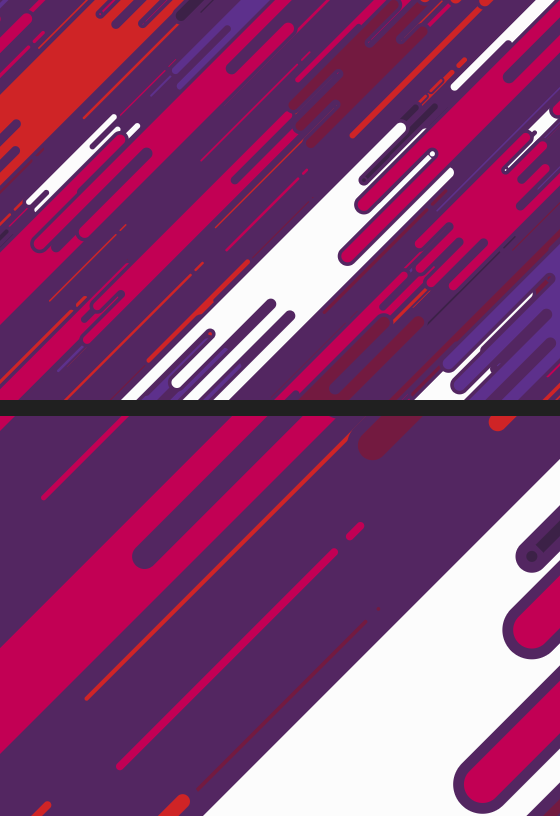
Top, the full canvas; bottom, a detail of the centre.
Reproduce this background procedurally as a Shadertoy shader.

```glsl
const vec3 PURPLE = vec3(0.325, 0.15, 0.38);
const vec3 PINK = vec3(0.76, 0.0, 0.33);
const vec3 RED = vec3(0.81, 0.14, 0.15);
const vec3 WHITE = vec3(0.99);
const vec3 VIOLET = vec3(0.365, 0.19, 0.55);
const vec3 MAROON = vec3(0.45, 0.1, 0.25);
const vec3 DARK = vec3(0.235, 0.13, 0.28);

const vec3 INKS[10] = vec3[10](PINK, DARK, WHITE, PINK, RED, VIOLET, PINK, MAROON, WHITE, PINK);
const vec3 STREAK_INKS[8] = vec3[8](RED, PINK, DARK, RED, VIOLET, PINK, MAROON, RED);

float hash(float n) {
    return fract(sin(n * 12.9898 + 4.137) * 43758.5);
}

// Evenly spread positions, wider than the canvas along the stripes
vec2 scatter(float i) {
    return (fract(i * vec2(0.7549, 0.5698) + vec2(0.31, 0.17)) - 0.5) * vec2(2.0, 1.74);
}

float capsule(vec2 p, float start, float end, float radius) {
    p.x -= clamp(p.x, start, end);
    return length(p) - radius;
}

// Band of touching rows: long rounded prongs alternate with short rows
// whose ends are hollowed into round notches
float raggedBand(vec2 p, int halfRows, float radius, float reach, float seed) {
    float d = 1.0;
    for (int k = -halfRows; k <= halfRows; k++) {
        vec2 q = p - vec2(0.0, 2.0 * radius * float(k));
        float key = seed + float(k) * 3.7;
        vec2 jitter = vec2(hash(key), hash(key + 1.3));
        if (((halfRows - k) & 1) == 0) {
            vec2 ends = reach * mix(vec2(0.65), vec2(1.1), jitter);
            d = min(d, capsule(q, -ends.x, ends.y, radius));
        } else {
            vec2 ends = reach * mix(vec2(0.2), vec2(0.55), jitter);
            float body = max(max(q.x - ends.y, -ends.x - q.x), abs(q.y) - 1.6 * radius);
            float notches = min(length(q - vec2(ends.y, 0.0)), length(q + vec2(ends.x, 0.0)));
            d = min(d, max(body, radius - notches));
        }
    }
    return d;
}

float cover(float d) {
    return clamp(0.5 - d * iResolution.y, 0.0, 1.0);
}

// Paint a shape with a ground-coloured margin around it
vec3 paint(vec3 col, vec3 ink, float d, float margin) {
    return mix(mix(col, PURPLE, cover(d - margin)), ink, cover(d));
}

void mainImage(out vec4 fragColor, in vec2 fragCoord) {
    vec2 p = (fragCoord - 0.5 * iResolution.xy) / iResolution.y;
    p = vec2(p.x + p.y, p.y - p.x) * 0.7071; // x along the stripes, y across
    vec3 col = PURPLE;

    // Thin streaks, each followed by a detached dash
    for (int i = 0; i < 120; i++) {
        float n = float(i);
        vec2 q = p - scatter(n + 0.5);
        if (abs(q.y) > 0.03) continue;
        float radius = mix(0.0015, 0.008, pow(hash(n + 0.2), 1.5));
        float reach = mix(0.08, 0.45, hash(n + 0.6));
        float dashStart = reach + 2.0 * radius + 0.012;
        float d = min(capsule(q, -reach, reach, radius),
                      capsule(q, dashStart, dashStart + 0.05 * hash(n + 0.8), radius));
        col = paint(col, STREAK_INKS[int(8.0 * hash(n + 0.4))], d, 0.005);
    }

    // Ragged bands, growing from small to large
    for (int i = 0; i < 40; i++) {
        float n = float(i);
        vec2 q = p - scatter(n);
        if (abs(q.y) > 0.14) continue;
        float radius = mix(0.005, 0.0155, n / 39.0);
        float reach = mix(0.22, 0.6, hash(n + 0.3)) * mix(0.7, 1.1, n / 39.0);
        int halfRows = 1 + int(3.0 * hash(n + 0.7));
        float d = raggedBand(q, halfRows, radius, reach, n * 31.0);
        col = paint(col, INKS[i % 10], d, 0.009);
    }

    fragColor = vec4(col, 1.0);
}
```
